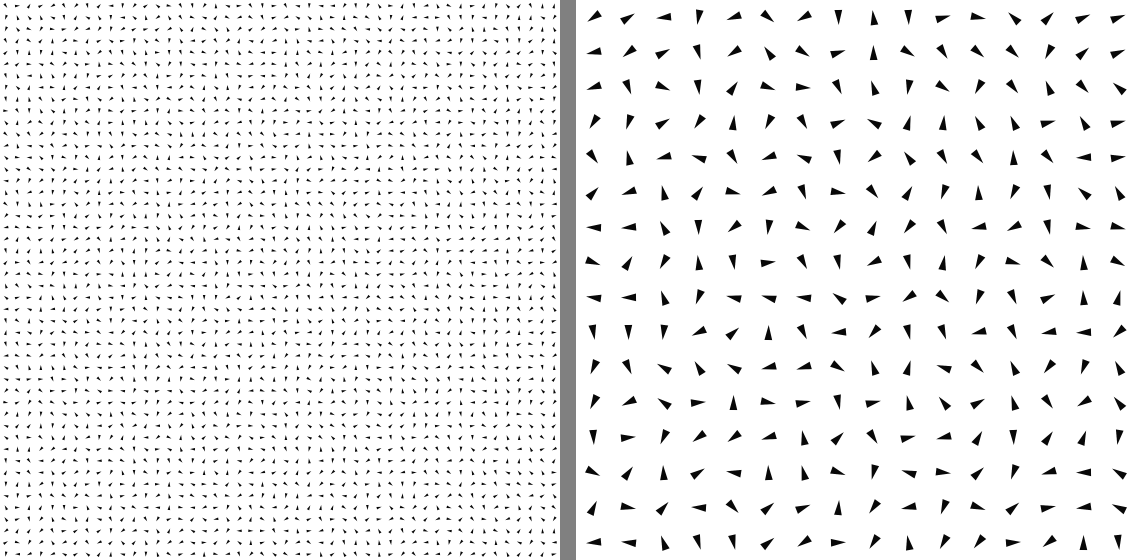
Left: the whole. Right: its middle third, enlarged.
Reproduce this pattern procedurally as a Shadertoy shader.

```glsl
const float REPEATS = 48.0;
const float WEDGE_LENGTH = 0.43;  // in cells
const float WEDGE_WIDTH = 0.22;
const int SUBSAMPLES = 4;         // per pixel side
const float TAU = 6.2831853;
const vec3 PAPER = vec3(1.0);
const vec3 INK = vec3(0.03);

float hash(vec2 cell) {
    vec3 p = fract(vec3(cell.xyx) * 0.1031);
    p += dot(p, p.yzx + 33.33);
    return fract((p.x + p.y) * p.z);
}

vec2 rotate(vec2 p, float angle) {
    float c = cos(angle), s = sin(angle);
    return vec2(c * p.x + s * p.y, c * p.y - s * p.x);
}

// Signed distance bound of an isosceles wedge with its tip toward +x
float wedge(vec2 p, float len, float width) {
    vec2 sideNormal = normalize(vec2(0.5 * width, len));
    float side = dot(vec2(p.x - 0.5 * len, abs(p.y)), sideNormal);
    float base = -p.x - 0.5 * len;
    return max(side, base);
}

// One randomly turned wedge per cell; ids wrap at the canvas edge
float wedgeGrid(vec2 uv, float repeats) {
    vec2 grid = uv * repeats;
    vec2 cell = mod(floor(grid), repeats);
    vec2 local = fract(grid) - 0.5;
    float angle = TAU * hash(cell + 7.0);
    return wedge(rotate(local, angle), WEDGE_LENGTH, WEDGE_WIDTH);
}

void mainImage(out vec4 fragColor, in vec2 fragCoord) {
    float samples = float(SUBSAMPLES);
    float softness = 0.5 * REPEATS / (iResolution.y * samples);

    // Average sub-pixel coverage to keep the thin tips clean
    float coverage = 0.0;
    for (int j = 0; j < SUBSAMPLES; j++) {
        for (int i = 0; i < SUBSAMPLES; i++) {
            vec2 offset = (vec2(i, j) + 0.5) / samples - 0.5;
            float d = wedgeGrid((fragCoord + offset) / iResolution.xy, REPEATS);
            coverage += 1.0 - smoothstep(-softness, softness, d);
        }
    }
    coverage /= samples * samples;

    fragColor = vec4(mix(PAPER, INK, coverage), 1.0);
}
```
